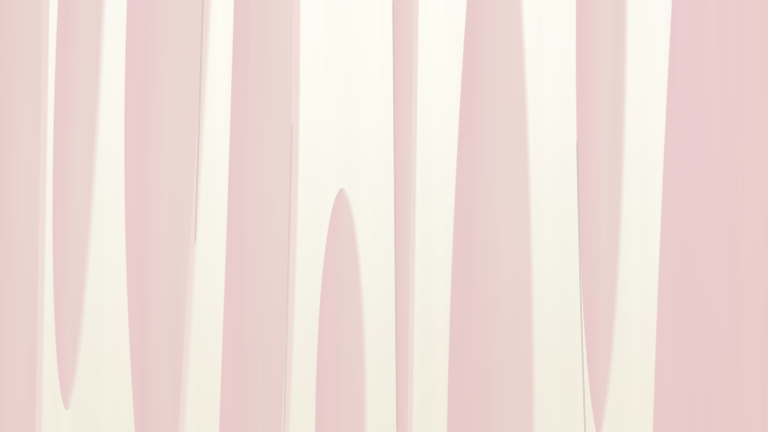
A Shadertoy shader for this background:

```glsl
// Tall blush-pink ribbons and petals hanging over a warm cream backdrop.
#define CREAM_TOP vec3(0.980, 0.974, 0.942)
#define CREAM_LOW vec3(0.944, 0.932, 0.875)
#define ROSE      vec3(0.918, 0.802, 0.808)
#define BLUSH     vec3(0.920, 0.842, 0.818)
#define DEEP_ROSE vec3(0.902, 0.788, 0.778)
#define PALE_LIP  vec3(0.940, 0.882, 0.855)
#define LINE_TINT vec3(0.800, 0.740, 0.705)
#define STREAK_AMOUNT 0.012
#define STREAK_COUNT 70.0

float hash(vec2 p) {
    return fract(sin(dot(p, vec2(127.1, 311.7))) * 43758.5453);
}

float noise(vec2 p) {
    vec2 cell = floor(p), f = fract(p);
    f = f * f * (3.0 - 2.0 * f);
    vec2 e = vec2(0.0, 1.0);
    return mix(mix(hash(cell), hash(cell + e.yx), f.x),
               mix(hash(cell + e), hash(cell + e.yy), f.x), f.y);
}

float pixelWidth() { return 1.0 / iResolution.x; }

// Smooth curve through three x positions: top, middle and bottom.
float curve(float top, float middle, float bottom, float y) {
    float control = 2.0 * middle - 0.5 * (top + bottom);
    return mix(mix(top, control, y), mix(control, bottom, y), y);
}

// Ribbon between two edges; the right edge has a blur and a pale lip.
void ribbon(inout vec3 color, vec2 p, float left, float right, float lip, float blur) {
    float px = pixelWidth();
    float width = right - left;
    float across = clamp((p.x - left) / max(width, 1e-4), 0.0, 1.0);

    vec3 body = mix(ROSE, BLUSH, smoothstep(0.05, 0.65, across));
    body = mix(body, DEEP_ROSE, 0.6 * smoothstep(0.35, 1.0, p.y) * (1.0 - 0.5 * across));
    float lipMask = smoothstep(-px, px, p.x - right + lip) * step(1e-4, lip);
    body = mix(body, PALE_LIP, 0.75 * lipMask);

    float cover = smoothstep(-px, px, p.x - left)
                * smoothstep(-px, px + blur, right - p.x)
                * smoothstep(0.0, 2.0 * px, width);
    color = mix(color, body, cover);
}

// Ribbon closed into a rounded tip; grown runs from 0 at the tip to 1.
void petal(inout vec3 color, vec2 p, float axis, float halfWidth,
           float grown, float power, float blur) {
    float t = clamp(grown, 0.0, 1.0);
    float w = halfWidth * pow(t * (2.0 - t), power);
    ribbon(color, p, axis - w, axis + w, 0.0, min(blur, w));
}

// Thin crease drawn between two heights.
void crease(inout vec3 color, vec2 p, float x, float from, float to, float strength) {
    float line = 1.0 - smoothstep(0.0004, 0.0004 + 1.3 * pixelWidth(), abs(p.x - x));
    float span = smoothstep(from - 0.01, from + 0.01, p.y)
               * (1.0 - smoothstep(to - 0.01, to + 0.01, p.y));
    color = mix(color, LINE_TINT, strength * line * span);
}

void mainImage(out vec4 fragColor, in vec2 fragCoord) {
    // x in canvas widths, y measured downward from the top
    vec2 p = fragCoord / iResolution.xy;
    p.y = 1.0 - p.y;
    float y = p.y;

    // Cream backdrop, a little brighter near the centre
    vec3 color = mix(CREAM_TOP, CREAM_LOW, smoothstep(0.0, 1.1, y));
    color += 0.012 * exp(-12.0 * pow(p.x - 0.45, 2.0)) * (1.0 - y);

    // Left group
    ribbon(color, p, -0.06, curve(0.065, 0.060, 0.055, y), 0.009, 0.001);
    petal(color, p, curve(0.1075, 0.0957, 0.087, y), 0.032, 1.0 - y / 0.95, 0.5, 0.008);
    ribbon(color, p, curve(0.1654, 0.1628, 0.1758, y),
           curve(0.2775, 0.2605, 0.2435, y), 0.011, 0.006);
    ribbon(color, p, curve(0.3047, 0.2956, 0.285, y),
           curve(0.392, 0.388, 0.3775, y), 0.011, 0.002);

    // Central arch and narrow ribbon
    petal(color, p, curve(0.4466, 0.4464, 0.4447, y), 0.0345,
          (y - 0.435) / 0.565, 0.5, 0.006);
    float narrowLeft = curve(0.5118, 0.5143, 0.517, y);
    ribbon(color, p, narrowLeft, curve(0.5456, 0.5417, 0.5378, y), 0.007, 0.001);

    // Right group
    ribbon(color, p, curve(0.608, 0.591, 0.582, y),
           curve(0.6823, 0.694, 0.698, y), 0.0, 0.006);
    petal(color, p, curve(0.7845, 0.7826, 0.781, y), 0.0345, 1.0 - y / 1.02, 0.62, 0.006);
    float wallLeft = curve(0.875, 0.8607, 0.850, y);
    ribbon(color, p, wallLeft, 1.25, 0.0, 0.0);

    // Warmer, deeper pink toward both outer sides
    float outer = max(1.0 - smoothstep(0.0, 0.05, p.x), smoothstep(0.90, 1.0, p.x));
    color = mix(color, DEEP_ROSE + 0.012, 0.65 * outer);

    // Creases
    crease(color, p, mix(0.2643, 0.2540, y / 0.567), 0.0, 0.56, 0.5);
    crease(color, p, mix(0.3845, 0.3700, y), 0.29, 1.0, 0.4);
    crease(color, p, narrowLeft, 0.0, 1.0, 0.55);
    crease(color, p, curve(0.749, 0.7535, 0.762, y), 0.33, 1.1, 0.6);

    // Faint vertical brush streaks
    float streak = noise(vec2(p.x * STREAK_COUNT, y * 1.3))
                 + 0.5 * noise(vec2(p.x * STREAK_COUNT * 2.7, y * 2.0));
    color += STREAK_AMOUNT * (streak - 0.75);

    fragColor = vec4(clamp(color, 0.0, 1.0), 1.0);
}
```
